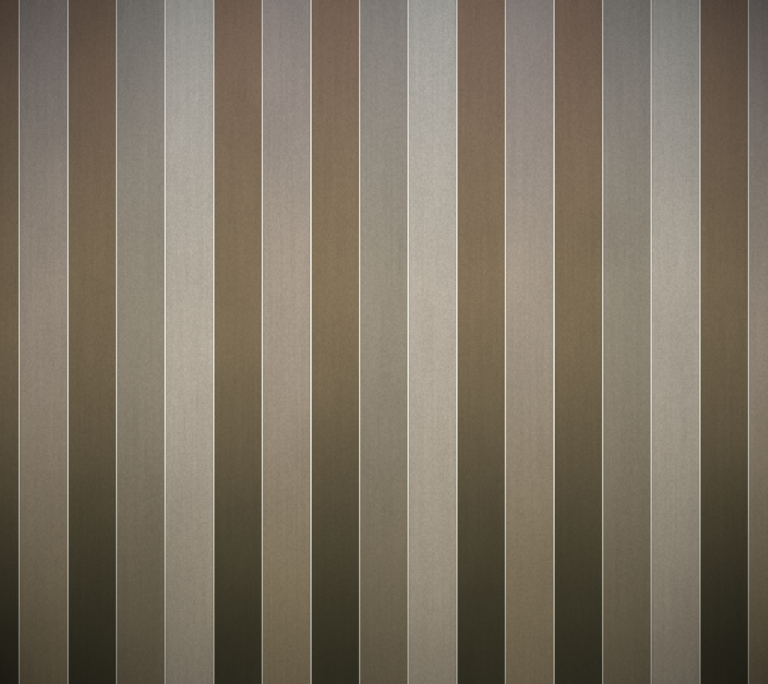
A WebGL 1 fragment shader for this pattern:

```glsl
precision highp float;

uniform vec2 u_resolution;

const float STRIPE_PITCH = 0.0633;
const float FIRST_SEAM = 0.0251;
const float SEAM_HALF_WIDTH = 0.00105;

float hash(vec2 p) {
  vec2 q = fract(p * vec2(0.1031, 0.1137));
  q += dot(q, q.yx + 33.33);
  return fract((q.x + q.y) * q.x * 17.31);
}

float valueNoise(vec2 p) {
  vec2 cell = floor(p);
  vec2 f = fract(p);
  f = f * f * (3.0 - 2.0 * f);
  float low = mix(hash(cell), hash(cell + vec2(1.0, 0.0)), f.x);
  float high = mix(hash(cell + vec2(0.0, 1.0)), hash(cell + vec2(1.0, 1.0)), f.x);
  return mix(low, high, f.y);
}

float fbm(vec2 p) {
  float sum = 0.0;
  float weight = 0.5;
  for (int octave = 0; octave < 4; octave++) {
    sum += weight * valueNoise(p);
    p = p * 2.03 + 17.7;
    weight *= 0.5;
  }
  return sum;
}

vec3 verticalFade(vec3 bottom, vec3 middle, vec3 top, float y) {
  vec3 lower = mix(bottom, middle, smoothstep(-0.02, 0.62, y));
  return mix(lower, top, smoothstep(0.55, 1.0, y));
}

// Five stripes per group: rose, brown, grey, pale, brown
vec3 stripeColor(float index, float y) {
  float kind = mod(index, 5.0);
  vec3 rose = verticalFade(vec3(0.48, 0.43, 0.33), vec3(0.65, 0.60, 0.54), vec3(0.62, 0.58, 0.56), y);
  vec3 brown = verticalFade(vec3(0.22, 0.21, 0.15), vec3(0.51, 0.445, 0.345), vec3(0.53, 0.445, 0.38), y);
  vec3 grey = verticalFade(vec3(0.42, 0.38, 0.30), vec3(0.60, 0.565, 0.50), vec3(0.59, 0.57, 0.545), y);
  vec3 pale = verticalFade(vec3(0.58, 0.54, 0.47), vec3(0.73, 0.695, 0.64), vec3(0.71, 0.70, 0.675), y);
  if (kind < 0.5) return rose;
  if (kind < 1.5) return brown;
  if (kind < 2.5) return grey;
  if (kind < 3.5) return pale;
  return brown;
}

// Faint vertical threads under a fine, even grain
float weave(vec2 p) {
  float threads = valueNoise(p * vec2(300.0, 9.0)) - 0.5;
  float fibres = valueNoise(p * vec2(470.0, 330.0)) - 0.5;
  float grain = hash(floor(p * 512.0)) - 0.5;
  return 0.035 * threads + 0.045 * fibres + 0.045 * grain;
}

float vignette(vec2 uv) {
  vec2 q = uv * 2.0 - 1.0;
  return 1.0 - 0.17 * pow(dot(q, q), 1.5);
}

void main() {
  vec2 uv = gl_FragCoord.xy / u_resolution;
  vec2 p = gl_FragCoord.xy / u_resolution.x;
  float pixel = 1.0 / u_resolution.x;

  float position = (p.x - FIRST_SEAM) / STRIPE_PITCH;
  float index = floor(position);
  float seamDistance = abs(position - floor(position + 0.5)) * STRIPE_PITCH;

  // Cloth with uneven fading and worn patches
  float fade = uv.y + 0.10 * (fbm(p * 3.0 + 5.0) - 0.47);
  vec3 color = stripeColor(index, fade);
  float wear = 0.11 * (fbm(p * vec2(9.0, 7.0)) - 0.47);
  color *= 1.0 + wear + weave(p);

  // Pale seams with a thin soft shadow at their sides
  color *= 1.0 - 0.07 * (1.0 - smoothstep(0.0, 0.004, seamDistance));
  float seam = 1.0 - smoothstep(SEAM_HALF_WIDTH - 0.5 * pixel, SEAM_HALF_WIDTH + 0.5 * pixel, seamDistance);
  vec3 seamColor = mix(vec3(0.74, 0.73, 0.67), vec3(0.92, 0.91, 0.87), smoothstep(0.0, 0.5, uv.y));
  color = mix(color, seamColor, 0.9 * seam);

  gl_FragColor = vec4(color * vignette(uv), 1.0);
}
```
